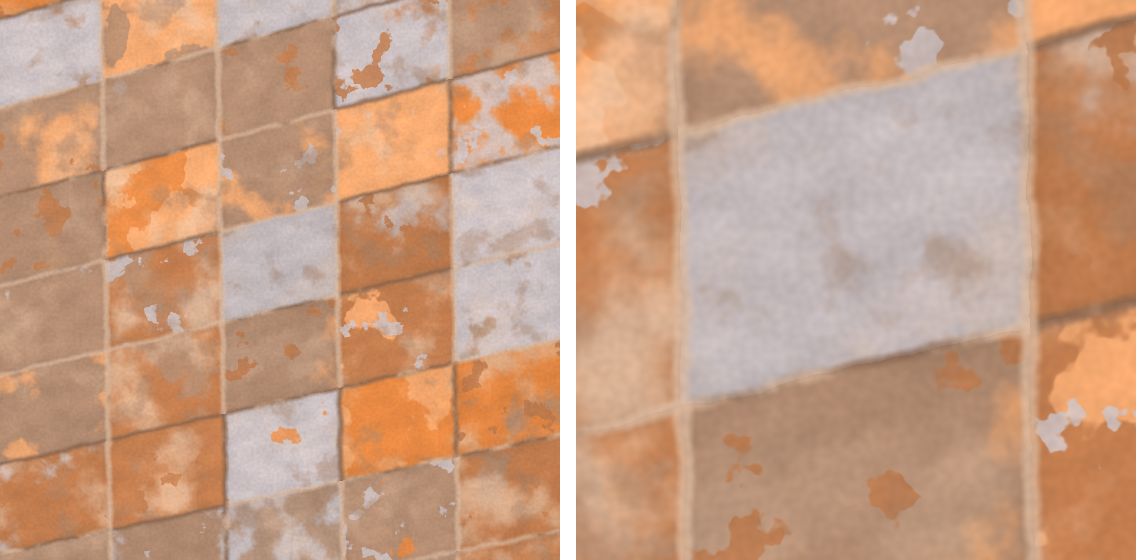
Left: the whole. Right: its middle third, enlarged.
Give the GLSL for this texture, as a WebGL 1 fragment shader.

```glsl
precision highp float;

uniform vec2 u_resolution;

const vec3 TAUPE = vec3(0.71, 0.555, 0.45);
const vec3 LAVENDER = vec3(0.80, 0.755, 0.76);
const vec3 PEACH = vec3(0.96, 0.67, 0.45);
const vec3 RUST = vec3(0.76, 0.49, 0.31);
const vec3 ORANGE = vec3(0.91, 0.54, 0.27);
const vec3 CREAM = vec3(0.91, 0.77, 0.66);
const vec3 SHADOW = vec3(0.56, 0.42, 0.33);
const vec2 TILE_SIZE = vec2(0.207, 0.165);

float hash(vec2 p) {
    vec3 q = fract(vec3(p.xyx) * vec3(0.1031, 0.1030, 0.0973));
    q += dot(q, q.yzx + 33.33);
    return fract((q.x + q.y) * q.z);
}

float tileRandom(vec2 id, float seed) {
    return hash(id + seed * vec2(17.3, 29.7) + 40.0);
}

float gradientDot(vec2 cell, vec2 offset) {
    float angle = 6.2832 * hash(cell + 71.0);
    return dot(vec2(cos(angle), sin(angle)), offset);
}

float gradientNoise(vec2 p) {
    vec2 i = floor(p);
    vec2 f = p - i;
    vec2 w = f * f * f * (f * (f * 6.0 - 15.0) + 10.0);
    vec2 e = vec2(1.0, 0.0);
    float low = mix(gradientDot(i, f), gradientDot(i + e, f - e), w.x);
    float high = mix(gradientDot(i + e.yx, f - e.yx), gradientDot(i + 1.0, f - 1.0), w.x);
    return mix(low, high, w.y);
}

float fbm(vec2 p) {
    float sum = 0.0;
    float gain = 0.8;
    for (int k = 0; k < 5; k++) {
        sum += gain * gradientNoise(p);
        p = mat2(1.6, 1.2, -1.2, 1.6) * p + 7.3;
        gain *= 0.52;
    }
    return sum;
}

// Slanted wall: columns lean slightly, rows rise and fan out to the right
vec2 wallCoords(vec2 p) {
    float column = (p.x + 0.018 + 0.018 * (p.y - 0.5)) / TILE_SIZE.x;
    float row = (p.y - 0.171 - 0.224 * p.x) / (0.159 + 0.0125 * p.x);
    return vec2(column, row);
}

vec3 glaze(float pick) {
    vec3 c = mix(TAUPE, LAVENDER, step(0.36, pick));
    c = mix(c, PEACH, step(0.54, pick));
    c = mix(c, RUST, step(0.72, pick));
    return mix(c, ORANGE, step(0.88, pick));
}

float patchMask(vec2 p, float level, float softness) {
    return smoothstep(level - softness, level + softness, fbm(p));
}

vec3 tileColor(vec2 p, vec2 id) {
    float kind = tileRandom(id, 1.0);
    float wear = tileRandom(id, 2.0);
    float softness = mix(0.025, 0.28, tileRandom(id, 3.0));
    vec2 shift = 30.0 * vec2(tileRandom(id, 4.0), tileRandom(id, 5.0));
    vec2 q = mat2(0.97, -0.22, 0.22, 0.97) * p + shift;

    // Base glaze with a broad wash and worn patches
    vec3 c = glaze(kind);
    vec3 second = glaze(fract(kind + 0.2 + 0.6 * tileRandom(id, 6.0)));
    c = mix(c, second, 0.85 * patchMask(q * 10.0, mix(0.48, 0.0, wear), softness));
    float warm = smoothstep(0.5, 0.6, kind);
    c = mix(c, CREAM, mix(0.3, 0.65, warm) * patchMask(q * 8.0 + 11.0, 0.22, 0.24));

    // Sharp chips exposing other layers
    float chipped = step(0.5, tileRandom(id, 7.0));
    vec3 chip = mix(LAVENDER, RUST, step(0.55, tileRandom(id, 8.0)));
    c = mix(c, chip, 0.85 * chipped * patchMask(q * 15.0 + 23.0, 0.3, 0.03));

    // Stains and brushed mottling
    c = mix(c, TAUPE * 0.93, 0.45 * patchMask(q * 13.0 + 37.0, 0.28, 0.16));
    c *= 1.0 + 0.09 * fbm(q * vec2(18.0, 28.0) + 5.0);
    return c * mix(0.96, 1.03, tileRandom(id, 9.0));
}

// Worn joint: pale mortar in some stretches, dark gap in others
vec3 addJoint(vec3 c, float dist, float width, float tone, float blur) {
    vec3 mortar = mix(SHADOW, CREAM, smoothstep(0.3, 0.65, tone));
    float line = 1.0 - smoothstep(width - 0.0025 - blur, width + 0.0025 + blur, dist);
    return mix(c, mortar, 0.75 * line);
}

void main() {
    vec2 p = gl_FragCoord.xy / u_resolution;
    float pixel = 1.0 / min(u_resolution.x, u_resolution.y);
    vec2 wobble = vec2(fbm(p * 24.0), fbm(p * 24.0 + 50.0)) * 0.004;
    vec2 wall = wallCoords(p + wobble);
    vec2 id = floor(wall);
    vec2 local = wall - id;
    vec3 color = tileColor(p, id);

    // Joints shared by neighbouring tiles
    vec2 dist = min(local, 1.0 - local) * TILE_SIZE;
    vec2 sideJoint = vec2(floor(wall.x + 0.5), id.y);
    vec2 bedJoint = vec2(id.x, floor(wall.y + 0.5));
    float variation = 0.5 * fbm(p * 16.0 + 80.0);
    float sideTone = tileRandom(sideJoint, 10.0) + variation;
    float bedTone = tileRandom(bedJoint, 11.0) + variation;
    float width = 0.0035 + 0.003 * variation;
    color = addJoint(color, dist.y, width, bedTone, pixel);
    color = addJoint(color, dist.x, width + 0.001, sideTone + 0.1, pixel);

    // Soft edge shading and fine grain
    color *= 1.0 - 0.07 * exp(-min(dist.x, dist.y) / 0.008);
    color *= 1.0 + 0.05 * gradientNoise(p * 170.0);
    gl_FragColor = vec4(clamp(color, 0.0, 1.0), 1.0);
}
```
